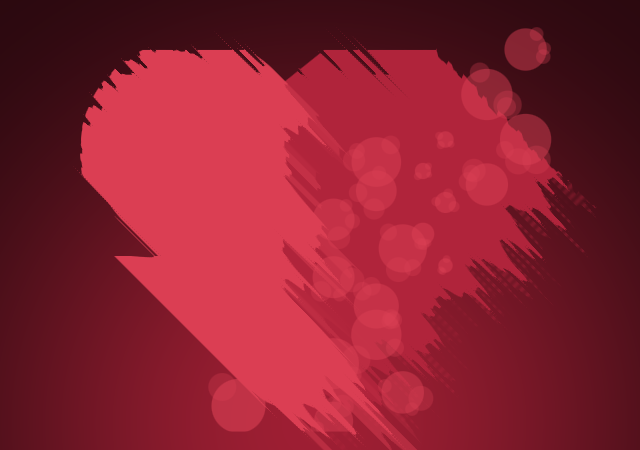
A Shadertoy shader for this background:

```glsl
// A brushed two-tone heart on a dark red glow, with clusters of clear bubbles.
// Each half is cut by simple edges; hashed bristles running down to the right
// fray those edges, and looped zigzag trails place the bubbles.

float hash(float n) {
    return fract(sin(n * 127.1 + 3.7) * 4375.85);
}

// Strokes of random length, with soft steps between neighbours
float bristle(float x) {
    float cell = floor(x);
    return mix(hash(cell), hash(cell + 1.0), smoothstep(0.25, 0.75, x - cell));
}

float fill(float d) {
    return clamp(0.5 - d / max(fwidth(d), 0.0005), 0.0, 1.0);
}

float topEdge(vec2 p, float across) {
    return p.y - 0.889 + 0.055 * smoothstep(0.76, 0.95, bristle(across * 75.0));
}

// Pale half: a rounded lobe, a notched lower side and a frayed right edge
float leftHalf(vec2 p, float reach) {
    float across = p.x + p.y;
    vec2 q = p - vec2(0.43, 0.665);
    float along = max(0.0, dot(q, vec2(0.707, -0.707)));
    float lobe = length(q - along * vec2(0.707, -0.707)) - 0.253;
    lobe += 0.035 * pow(bristle(across * 65.0), 4.0);
    float notch = mix(0.685, 0.772, smoothstep(0.425, 0.435, p.y + 0.14 * (p.x - 0.3)));
    float side = p.y > 0.43 ? max(lobe, (notch - across) * 0.707) : (notch - across) * 0.707;
    float rightEdge = p.x - 0.628 - 0.45 * max(0.0, 0.33 - p.y) - reach;
    float base = 0.165 - 0.43 * (p.x - 0.536) - p.y - reach * 0.8;
    float d = max(max(topEdge(p, across), side), max(rightEdge, base));
    return max(d, (across - 1.487) * 0.707);
}

// Deep red half: straight shoulders and long strokes at the lower right
float rightHalf(vec2 p, float reach) {
    float across = p.x + p.y;
    float shoulder = p.y - 0.815 - 0.8 * (p.x - 0.628);
    float outer = (across - 1.865 + 0.02 * bristle(p.x * 90.0)) * 0.707;
    float tip = (p.x - p.y - 0.585 - reach) * 0.707;
    float d = max(max(topEdge(p, across), shoulder), max(outer, tip));
    return max(d, max(0.6 - p.x, (0.76 - across) * 0.707));
}

void blendDisc(inout vec3 color, vec2 p, vec2 center, float radius, float alpha) {
    float disc = fill(length(p - center) - radius) * fill(0.041 - p.y);
    color = mix(color, vec3(0.86, 0.25, 0.33), disc * alpha);
}

// A large bubble with smaller ones around its rim
void bubbleGroup(inout vec3 color, vec2 p, vec2 center, float radius, float seed) {
    blendDisc(color, p, center, radius, 0.48);
    for (float k = 0.0; k < 3.0; k++) {
        float angle = 6.283 * hash(seed + k * 5.3);
        float size = radius * mix(0.3, 0.6, hash(seed + k * 9.1));
        vec2 offset = radius * 0.9 * vec2(cos(angle), sin(angle));
        blendDisc(color, p, center + offset, size, 0.3);
    }
}

void mainImage(out vec4 fragColor, in vec2 fragCoord) {
    vec2 p = fragCoord / iResolution.y;
    float across = p.x + p.y;

    // Glow rising from the bottom centre
    float falloff = smoothstep(0.0, 1.2, length(p - vec2(0.71, 0.06)));
    vec3 color = mix(vec3(0.62, 0.12, 0.2), vec3(0.17, 0.035, 0.06), falloff);

    // Stroke lengths: broad strokes mixed with fine fibres
    float broad = bristle(across * 24.0);
    float fine = bristle(across * 95.0 + 20.0);
    float rightReach = 0.13 * broad + 0.1 * fine * fine;
    float leftReach = 0.09 * pow(broad, 3.0) + 0.055 * pow(fine, 3.0);

    // Deep red half with faint broken fibres beyond it
    vec3 deepRed = vec3(0.69, 0.14, 0.23);
    float fibres = smoothstep(0.5, 0.8, bristle(across * 110.0));
    float dashes = 0.6 + 0.4 * sin((p.x - p.y) * 260.0);
    color = mix(color, deepRed, 0.4 * fibres * dashes * fill(rightHalf(p, rightReach + 0.12)));
    color = mix(color, deepRed, fill(rightHalf(p, rightReach)));

    // Middle trail of bubbles, then small ones beside it
    for (float i = 0.0; i < 10.0; i++) {
        vec2 center = vec2(0.81 + 0.085 * cos(2.513 * (i - 3.0)), 0.64 - 0.064 * i);
        bubbleGroup(color, p, center, mix(0.042, 0.06, hash(i + 11.0)), i * 3.1);
    }
    for (float i = 0.0; i < 5.0; i++) {
        vec2 center = vec2(0.965 + 0.025 * cos(3.1416 * i), 0.69 - 0.07 * i);
        bubbleGroup(color, p, center, mix(0.014, 0.027, hash(i + 31.0)), i * 7.3 + 2.0);
    }

    // Outer zigzag trail and the lone pair at the lower left
    for (float i = 0.0; i < 4.0; i++) {
        vec2 center = vec2(1.125 + 0.043 * cos(3.1416 * i), 0.89 - 0.1 * i);
        bubbleGroup(color, p, center, 0.062 - 0.01 * abs(i - 1.5), i * 4.7 + 40.0);
    }
    blendDisc(color, p, vec2(0.53, 0.098), 0.06, 0.6);
    blendDisc(color, p, vec2(0.494, 0.14), 0.031, 0.3);

    // Pale half over a half-clear layer of longer strokes
    vec3 paleRed = vec3(0.86, 0.245, 0.325);
    float veil = smoothstep(0.4, 0.75, bristle(across * 48.0 + 7.0));
    color = mix(color, paleRed, 0.45 * veil * fill(leftHalf(p, leftReach + 0.07)));
    color = mix(color, paleRed, fill(leftHalf(p, leftReach)));

    fragColor = vec4(color, 1.0);
}
```
